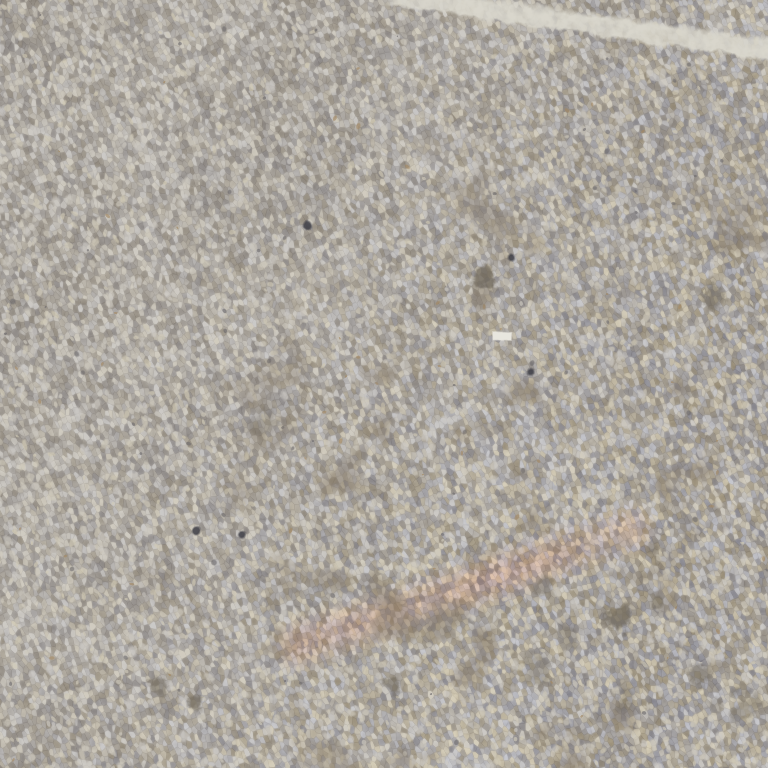
Give the GLSL for this texture, as a Shadertoy shader.

```glsl
// Weathered grey asphalt with pale grit, oil spots, a pink smear and a worn paint stripe.

vec3 hash3(vec2 p) {
    vec3 q = fract(p.xyx * vec3(0.1031, 0.1030, 0.0973));
    q += dot(q, q.yxz + 33.33);
    return fract((q.xxy + q.yzz) * q.zyx);
}

float valueNoise(vec2 p) {
    vec2 cell = floor(p), f = fract(p);
    f = f * f * (3.0 - 2.0 * f);
    float low = mix(hash3(cell).x, hash3(cell + vec2(1, 0)).x, f.x);
    float high = mix(hash3(cell + vec2(0, 1)).x, hash3(cell + vec2(1, 1)).x, f.x);
    return mix(low, high, f.y);
}

float fbm(vec2 p) {
    float sum = 0.0, amp = 0.5;
    for (int i = 0; i < 4; i++) {
        sum += amp * valueNoise(p);
        p = mat2(1.6, 1.2, -1.2, 1.6) * p + 7.3;
        amp *= 0.5;
    }
    return sum / 0.9375;
}

vec2 rotate(vec2 p, float angle) {
    float c = cos(angle), s = sin(angle);
    return vec2(c * p.x + s * p.y, c * p.y - s * p.x);
}

// Soft Voronoi grains: x = tone, y = tint, z = 0 in the gaps to 1 inside
vec3 grains(vec2 p, float softness) {
    vec2 cell = floor(p), sum = vec2(0.0);
    float weights = 0.0, nearest = 9.0, second = 9.0;
    for (int j = -1; j <= 1; j++)
    for (int i = -1; i <= 1; i++) {
        vec2 id = cell + vec2(i, j);
        vec3 h = hash3(id);
        float d = length(id + 0.1 + 0.8 * h.xy - p);
        float w = exp(-softness * d);
        sum += w * vec2(h.z, hash3(id + 71.0).x);
        weights += w;
        second = min(second, max(nearest, d));
        nearest = min(nearest, d);
    }
    return vec3(sum / weights, smoothstep(0.0, 0.3, second - nearest));
}

// Scattered irregular stones: x = coverage, y = random tint
vec2 stones(vec2 p, float density, float radius) {
    vec2 cell = floor(p), result = vec2(0.0);
    float wobble = 0.3 * (valueNoise(p * 3.0) - 0.5);
    for (int j = -1; j <= 1; j++)
    for (int i = -1; i <= 1; i++) {
        vec2 id = cell + vec2(i, j);
        vec3 h = hash3(id + 139.0), shape = hash3(id + 311.0);
        vec2 q = rotate(p - id - h.xy, 6.28 * shape.x) * vec2(1.0, 1.0 + 0.8 * shape.y);
        float size = radius * (0.5 + 0.8 * shape.z);
        float cover = 1.0 - smoothstep(size * 0.55, size * 1.3, length(q) + wobble * size * 2.0);
        cover *= step(h.z, density);
        if (cover > result.x) result = vec2(cover, shape.y);
    }
    return result;
}

// Ragged stain with a soft rim
float blot(vec2 uv, vec2 centre, float radius, float ragged) {
    float d = length(uv - centre) / radius + ragged * (fbm(uv * 70.0) - 0.5);
    return 1.0 - smoothstep(0.5, 1.25, d);
}

float segmentDistance(vec2 p, vec2 a, vec2 b) {
    vec2 ab = b - a;
    return length(p - a - ab * clamp(dot(p - a, ab) / dot(ab, ab), 0.0, 1.0));
}

vec3 asphalt(vec2 uv) {
    const vec3 darkGrit = vec3(0.565, 0.542, 0.515), lightGrit = vec3(0.785, 0.770, 0.740);
    float lowerRight = smoothstep(0.3, 1.3, uv.x + 0.6 * (1.0 - uv.y));
    float pale = max(smoothstep(0.35, 0.0, uv.x), smoothstep(0.35, 0.0, uv.y));
    vec2 slanted = rotate(uv, 1.95);
    vec3 fine = grains(slanted * vec2(115.0, 168.0), 9.0);
    float tone = 0.5 + 1.05 * (fine.x - 0.5) + 0.20 * (fine.z - 0.55);
    tone += 0.30 * (fbm(uv * 5.0) - 0.5) + 0.22 * (valueNoise(uv * 230.0) - 0.5);
    vec3 color = mix(darkGrit, lightGrit, clamp(tone, -0.15, 1.1));
    color += (fine.y - 0.5) * vec3(0.035, 0.015, -0.045) * (0.6 + 1.4 * lowerRight);
    // Pale stones, denser along the left and bottom
    vec2 grit = stones(slanted * vec2(72.0, 92.0), 0.20 + 0.16 * pale, 0.42);
    vec3 stoneColor = mix(vec3(0.80, 0.79, 0.78), vec3(0.82, 0.79, 0.70), grit.y);
    color = mix(color, stoneColor, 0.65 * grit.x);
    // Sparse dark and ochre specks
    vec2 speck = stones(uv * 42.0, 0.07, 0.13);
    vec3 speckColor = mix(vec3(0.42, 0.41, 0.42), vec3(0.64, 0.53, 0.38), step(0.6, speck.y));
    return mix(color, speckColor, 0.6 * speck.x);
}

vec3 addStains(vec3 color, vec2 uv) {
    // Pink smear and brown dirt
    float smear = 1.0 - smoothstep(0.0, 0.045, segmentDistance(uv, vec2(0.39, 0.16), vec2(0.82, 0.31)));
    color = mix(color, color * vec3(1.06, 0.95, 0.91), smear * (0.4 + 0.9 * fbm(uv * 9.0)));
    float dirt = smoothstep(0.60, 0.80, fbm(uv * 16.0 + 4.0)) * smoothstep(0.7, 0.3, distance(uv, vec2(0.75, 0.3)));
    color = mix(color, vec3(0.50, 0.45, 0.38), 0.45 * dirt);
    // Oil spots gather on the lower right, black chips fall anywhere
    for (int i = 0; i < 16; i++) {
        vec3 h = hash3(vec2(i, 17.0)), k = hash3(vec2(i, 53.0));
        vec2 centre = vec2(1.0 - 0.85 * h.x * h.x, 0.08 + 0.8 * h.y * h.y);
        color = mix(color, vec3(0.43, 0.40, 0.35), (0.25 + 0.5 * k.x) * blot(uv, centre, 0.009 + 0.011 * h.z, 1.8));
        if (i < 5) color = mix(color, vec3(0.24, 0.24, 0.27), 0.85 * blot(uv, 0.25 + 0.5 * k.yz, 0.0055, 1.0));
    }
    return color;
}

void mainImage(out vec4 fragColor, in vec2 fragCoord) {
    vec2 uv = fragCoord / iResolution.xy;
    vec3 color = addStains(asphalt(uv), uv);
    // Worn paint stripe across the upper right corner
    float rough = 0.012 * (fbm(uv * 65.0) - 0.5);
    float across = uv.y - 0.993 + 0.144 * (uv.x - 0.508) + rough;
    float stripe = smoothstep(-0.003, 0.003, across) * (1.0 - smoothstep(0.022, 0.032, across));
    stripe *= smoothstep(0.49, 0.52, uv.x) * (0.65 + 0.5 * fbm(uv * 90.0));
    color = mix(color, vec3(0.85, 0.84, 0.80), clamp(stripe, 0.0, 1.0));
    // Small white paper chip
    vec2 chip = abs(rotate(uv - vec2(0.654, 0.562), -0.03)) - vec2(0.012, 0.005);
    color = mix(color, vec3(0.91, 0.90, 0.87), 1.0 - smoothstep(-0.001, 0.002, max(chip.x, chip.y) + 0.3 * rough));
    fragColor = vec4(color, 1.0);
}
```
